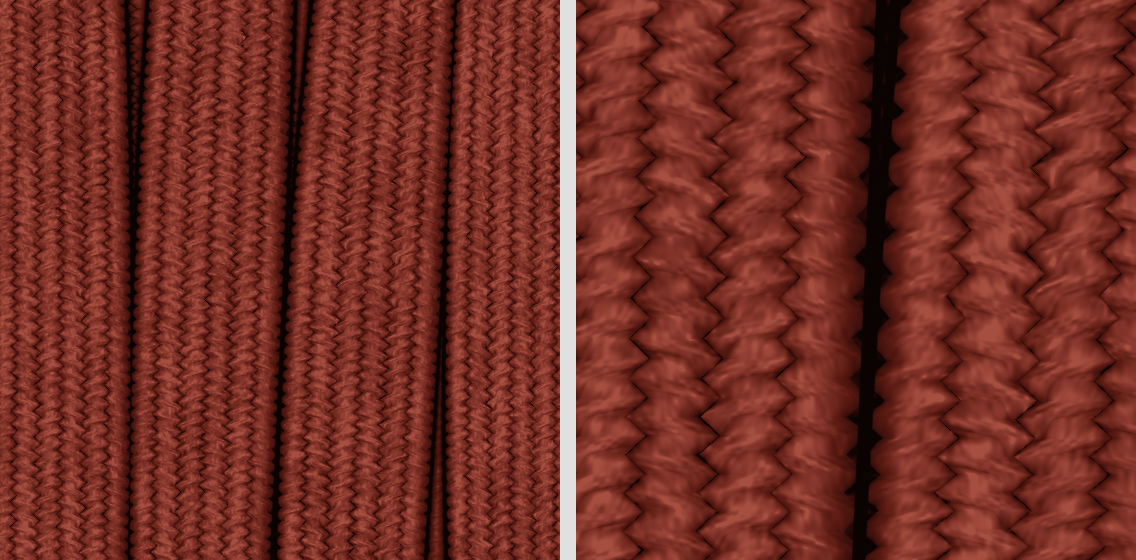
Left, the full canvas; right, a detail of the centre.
Reproduce this texture procedurally as a Shadertoy shader.

```glsl
// Four leaning straps of rust-red braided cord, each woven from six stitched ribs.

const float RIBS = 6.0;       // ribs across one strap
const float STITCHES = 44.0;  // stitches up the canvas

// Strap edges: x at the bottom, middle and top of the canvas.
const vec3 LEFT_EDGES[4] = vec3[4](
    vec3(-0.018, -0.015, -0.015), vec3(0.232, 0.240, 0.267),
    vec3(0.495, 0.515, 0.560), vec3(0.800, 0.797, 0.816));
const vec3 RIGHT_EDGES[4] = vec3[4](
    vec3(0.228, 0.233, 0.222), vec3(0.482, 0.505, 0.525),
    vec3(0.757, 0.788, 0.812), vec3(1.030, 1.030, 1.030));

// Thread colours from deep shadow to highlight.
const vec3 THREAD[6] = vec3[6](
    vec3(0.14, 0.03, 0.02), vec3(0.26, 0.07, 0.05), vec3(0.35, 0.10, 0.07),
    vec3(0.44, 0.16, 0.12), vec3(0.54, 0.22, 0.18), vec3(0.65, 0.31, 0.25));

float hash(vec2 p) {
    vec3 q = fract(p.xyx * 0.1031);
    q += dot(q, q.yzx + 33.33);
    return fract((q.x + q.y) * q.z);
}

float noise(vec2 p) {
    vec2 cell = floor(p);
    vec2 f = fract(p);
    f = f * f * (3.0 - 2.0 * f);
    return mix(mix(hash(cell), hash(cell + vec2(1, 0)), f.x),
               mix(hash(cell + vec2(0, 1)), hash(cell + vec2(1, 1)), f.x), f.y);
}

// Parabola through the bottom, middle and top values.
float edgeAt(vec3 e, float y) {
    return e.x * (1.0 - y) * (1.0 - 2.0 * y)
         + e.y * 4.0 * y * (1.0 - y)
         + e.z * y * (2.0 * y - 1.0);
}

vec3 threadColor(float tone) {
    vec3 color = THREAD[0] * clamp(0.3 + tone * 5.0, 0.3, 1.0);
    for (int i = 1; i < 6; i++)
        color = mix(color, THREAD[i], clamp(tone * 5.0 - float(i - 1), 0.0, 1.0));
    return color;
}

// Brightness of a strap; t runs 0..1 from its left to its right edge.
float braidTone(float t, float y, float seed) {
    float rows = y * STITCHES + 0.9 * noise(vec2(y * 7.0, seed * 5.3));

    // Serrated seams split the strap into ribs.
    float serration = (abs(fract(rows) - 0.5) - 0.25) * 0.55;
    float across = clamp(t * RIBS + serration, 0.0, RIBS - 0.001);
    float id = floor(across);
    float u = 2.0 * (across - id) - 1.0;
    float key = id + seed * 17.0;

    // Slanted stitches reverse direction from rib to rib.
    float slant = (mod(id, 2.0) * 2.0 - 1.0) * mix(0.3, 0.65, hash(vec2(key, 3.0)));
    float phase = rows + slant * u + 0.2 * u * u + 0.5 * mod(id, 2.0);
    float f = fract(phase);
    float stitch = sqrt(4.0 * f * (1.0 - f));
    float isOuter = step(RIBS * 0.5 - 0.6, abs(id + 0.5 - RIBS * 0.5));
    float depth = mix(mix(0.3, 0.75, hash(vec2(key, 8.0))), 0.2, isOuter);
    depth *= mix(0.55, 1.0, u * u);
    float rib = pow(max(1.0 - u * u, 0.0), 0.42);
    float tone = 0.88 * rib * mix(1.0, stitch, depth);

    // Fine fibres follow the stitches; broad noise adds uneven wear.
    float fibre = noise(vec2(u * 2.0 + key * 9.0, phase * 5.0));
    float grain = noise(vec2(t * 75.0 + seed * 40.0, y * 330.0 + u * slant * 6.0));
    float wear = noise(vec2(key * 3.7, y * 9.0));
    tone += 0.34 * (fibre - 0.5) + 0.26 * (grain - 0.5) + 0.16 * (wear - 0.5);
    tone += 0.22 * smoothstep(0.72, 1.0, fibre * 0.6 + grain * 0.4);

    // The strap rolls away into shade at both sides.
    float roundness = smoothstep(-0.02, 0.09, t) * (1.0 - smoothstep(0.87, 1.02, t));
    return tone * mix(0.25, 1.0, roundness);
}

void mainImage(out vec4 fragColor, in vec2 fragCoord) {
    vec2 uv = fragCoord / iResolution.xy;
    float pixel = 1.0 / iResolution.x;

    // Distance to the nearest strap shades the layer behind the gaps.
    float gap = 1.0;
    for (int i = 0; i < 4; i++) {
        float left = edgeAt(LEFT_EDGES[i], uv.y);
        float right = edgeAt(RIGHT_EDGES[i], uv.y);
        gap = min(gap, max(left - uv.x, uv.x - right));
    }
    float backT = 0.1 + 0.8 * fract(uv.x * 3.6 + 0.06 * uv.y);
    float tone = 0.75 * braidTone(backT, uv.y, 6.0) * smoothstep(0.002, 0.02, gap) - 0.05;
    vec3 color = threadColor(tone);

    // Front straps
    for (int i = 0; i < 4; i++) {
        float left = edgeAt(LEFT_EDGES[i], uv.y);
        float right = edgeAt(RIGHT_EDGES[i], uv.y);
        float outside = max(left - uv.x, uv.x - right);
        float t = (uv.x - left) / (right - left);
        float cover = 1.0 - smoothstep(-pixel, pixel, outside);
        color = mix(color, threadColor(braidTone(t, uv.y, float(i) + 1.0)), cover);
    }
    fragColor = vec4(color, 1.0);
}
```
